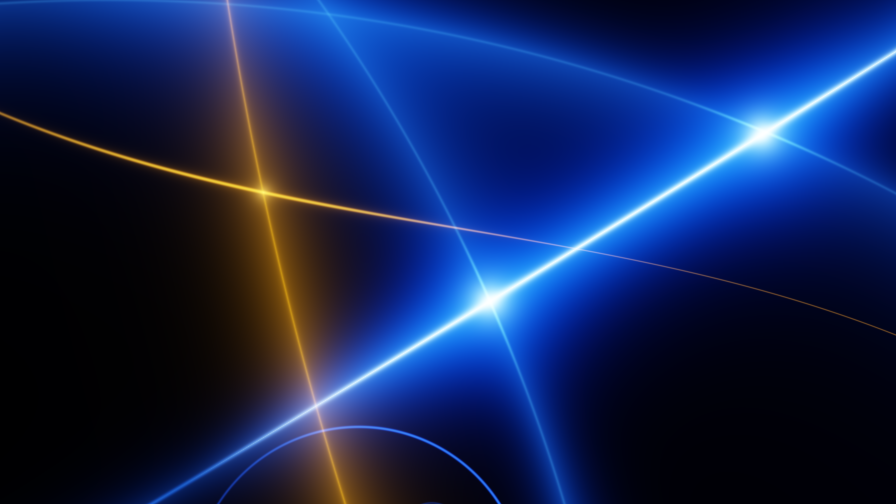
Give the GLSL for this background, as a Shadertoy shader.

```glsl
// Crossing arcs of blue and amber light with white flares on a dark background.

const vec3 BLUE_LIGHT  = vec3(0.05, 0.28, 1.0);
const vec3 LINE_BLUE   = vec3(0.25, 0.65, 1.0);
const vec3 WHITE_LIGHT = vec3(0.75, 0.88, 1.0);
const vec3 AMBER_LIGHT = vec3(1.0, 0.56, 0.02);

// Signed distance to the circle over chord a-b; bulge rises to the left of a->b.
float arcDistance(vec2 p, vec2 a, vec2 b, float bulge) {
    vec2 chord = b - a;
    float radius = (dot(chord, chord) * 0.25 + bulge * bulge) / (2.0 * bulge);
    vec2 normal = normalize(vec2(-chord.y, chord.x));
    vec2 centre = 0.5 * (a + b) + normal * (bulge - radius);
    return length(p - centre) - abs(radius);
}

// Distance to a shallow S-shaped cubic running across the canvas.
float waveDistance(vec2 p) {
    float x = p.x;
    float bend = -0.106 + (x - 1.141) * 0.0997;
    float y = 0.7755 - x * (0.301 + (x - 0.523) * bend);
    return abs(p.y - y) * 0.97;
}

// Soft falloff in which blue reaches farther than green and red.
vec3 blueHalo(float d, float width) {
    return BLUE_LIGHT * exp(-abs(d) / (width * vec3(0.5, 0.8, 1.0)));
}

float glow(float d, float width) {
    return exp(-abs(d) / width);
}

// Fine line that never gets thinner than the pixel grid can show.
float stroke(float d, float width, float pixel) {
    float w = max(width, 0.6 * pixel);
    return exp(-d * d / (w * w)) * min(1.0, width / w + 0.2);
}

// Star at the meeting point of two arcs.
vec3 flare(vec2 p, vec2 centre, float size) {
    float d = length(p - centre);
    return WHITE_LIGHT * 3.5 * glow(d, size) + blueHalo(d, size * 4.0) * 1.4;
}

void mainImage(out vec4 fragColor, in vec2 fragCoord) {
    float pixel = 1.0 / iResolution.y;
    vec2 p = fragCoord * pixel;
    vec2 lowStar = vec2(0.972, 0.403);
    vec2 highStar = vec2(1.512, 0.734);
    float nearLow = glow(length(p - lowStar), 0.06);
    float nearHigh = glow(length(p - highStar), 0.06);
    vec3 light = vec3(0.001, 0.001, 0.004 + 0.012 * p.x);

    // Bright diagonal beam, dim at its lower left end
    float beam = arcDistance(p, vec2(0.301, 0.0), vec2(1.778, 0.898), -0.005);
    float rise = smoothstep(0.35, 0.97, p.x);
    float fade = 1.0 - 0.35 * smoothstep(1.55, 1.8, p.x);
    light += blueHalo(beam, mix(0.04, 0.065, rise)) * mix(0.5, 3.3, rise) * fade;
    float coreWidth = 0.0035 + 0.003 * (nearLow + nearHigh);
    light += WHITE_LIGHT * glow(beam, coreWidth) * mix(0.05, 3.6, rise) * fade;
    light += BLUE_LIGHT * stroke(beam, 0.004, pixel) * 0.9;

    // Wide upper arc, with a broader glow on its inner side
    float dome = arcDistance(p, vec2(0.0, 0.993), vec2(1.778, 0.616), 0.125);
    float domePower = mix(1.3, 0.75, smoothstep(0.8, 1.7, p.x));
    domePower *= mix(0.6, 1.0, smoothstep(0.0, 0.4, p.x));
    light += blueHalo(dome, dome > 0.0 ? 0.05 : 0.11) * domePower;
    light += LINE_BLUE * stroke(dome, 0.003, pixel) * (0.22 + 2.0 * nearHigh);

    // Steep blue arc
    float steep = arcDistance(p, vec2(0.632, 1.0), vec2(1.12, 0.0), 0.046);
    float steepWidth = mix(0.04, 0.095, smoothstep(0.1, 0.7, p.y));
    light += blueHalo(steep, steepWidth);
    light += LINE_BLUE * stroke(steep, 0.003, pixel) * (0.26 + 2.0 * nearLow);

    // Flares on the beam
    light += flare(p, lowStar, 0.019);
    light += flare(p, highStar, 0.019);

    // Amber beam, its halo weaker toward the top
    float amber = arcDistance(p, vec2(0.451, 1.0), vec2(0.685, 0.0), -0.019);
    float amberPower = mix(1.0, 0.45, smoothstep(0.6, 1.0, p.y));
    light += AMBER_LIGHT * glow(amber, 0.066) * 0.72 * amberPower;
    light += AMBER_LIGHT * glow(amber, 0.005) * 0.4;
    light += AMBER_LIGHT * stroke(amber, 0.0025, pixel) * 0.35;

    // Golden wave, thick on the left and thin on the right
    float wave = waveDistance(p);
    float waveOffset = (p.x - 0.49) / 0.4;
    float wavePower = exp(-waveOffset * waveOffset);
    float waveWidth = mix(0.003, 0.0015, smoothstep(0.5, 1.2, p.x));
    light += vec3(1.0, 0.6, 0.08) * stroke(wave, waveWidth, pixel) * (0.45 + 1.6 * wavePower);
    light += AMBER_LIGHT * glow(wave, 0.007) * 0.5 * wavePower;
    light += vec3(1.0, 0.7, 0.25) * glow(length(p - vec2(0.523, 0.618)), 0.012) * 1.4;

    // Thin rings at the lower edge
    float ring = length(p - vec2(0.712, -0.178)) - 0.331;
    float ringPower = mix(0.4, 1.5, smoothstep(0.43, 0.85, p.x));
    light += vec3(0.12, 0.42, 1.7) * stroke(ring, 0.0024, pixel) * ringPower;
    float smallRing = length(p - vec2(0.857, -0.058)) - 0.06;
    light += BLUE_LIGHT * stroke(smallRing, 0.002, pixel) * 0.4;

    // Film-like exposure
    fragColor = vec4(1.0 - exp(-light), 1.0);
}
```
